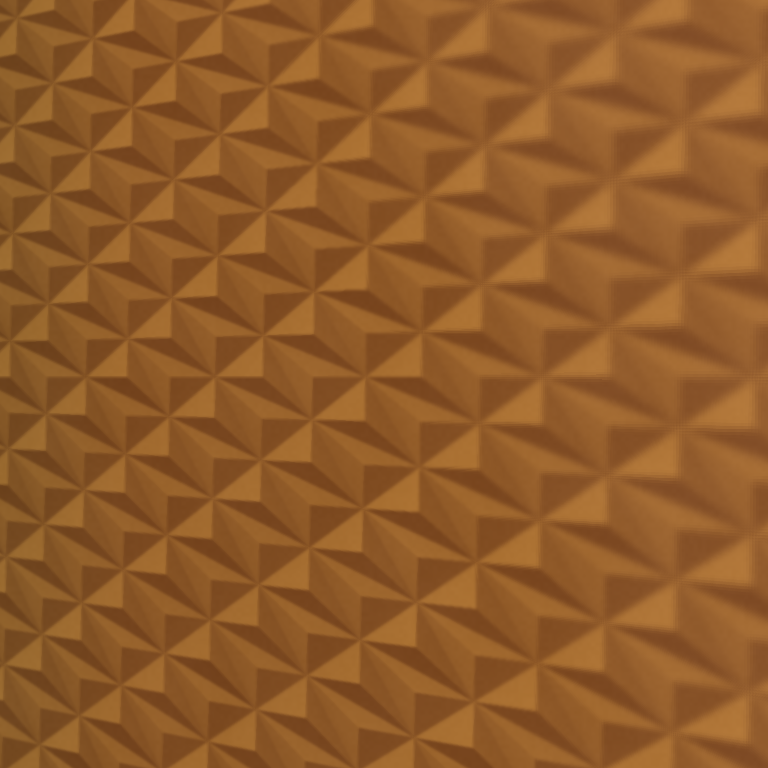
This pattern is drawn by a Shadertoy shader. Its source:

```glsl
// Bronze relief panel of three-sided pyramids on a triangular lattice, receding to the left.

float hash(vec2 p) {
    vec3 q = fract(p.xyx * vec3(0.1031, 0.1030, 0.0973));
    q += dot(q, q.yzx + 33.33);
    return fract((q.x + q.y) * q.z);
}

float valueNoise(vec2 p) {
    vec2 i = floor(p), f = fract(p);
    f = f * f * (3.0 - 2.0 * f);
    return mix(mix(hash(i), hash(i + vec2(1, 0)), f.x),
               mix(hash(i + vec2(0, 1)), hash(i + vec2(1, 1)), f.x), f.y);
}

// Canvas point to lattice coordinates; the columns are the two lattice steps and the origin
vec2 toLattice(vec2 uv) {
    mat3 view = mat3(0.0587,  0.0431, -0.0275,
                     0.0553, -0.1281, -0.0275,
                     0.4760,  0.5090,  1.0);
    vec3 q = inverse(view) * vec3(uv, 1.0);
    return q.xy / q.z;
}

// Brightness of the pyramid face under a lattice point
float facetShade(vec2 p) {
    vec2 cell = floor(p), f = fract(p);
    bool upper = f.x > f.y;

    // Barycentric weights: the smallest one names the face
    vec3 bary = upper ? vec3(1.0 - f.x, f.x - f.y, f.y)
                      : vec3(1.0 - f.y, f.y - f.x, f.x);
    vec3 tone  = upper ? vec3(0.33, 0.08, 0.84) : vec3(0.20, 0.65, 0.46);
    vec3 slope = upper ? vec3(0.25, -0.12, 0.20) : vec3(-0.15, 0.20, 0.25);

    float height = min(bary.x, min(bary.y, bary.z));
    int face = height == bary.x ? 0 : height == bary.y ? 1 : 2;
    float variation = hash(cell + float(face) * 17.0 + (upper ? 71.0 : 113.0)) - 0.5;

    // Worn valleys pull toward a middle tone
    float wear = 0.25 * (1.0 - smoothstep(0.0, 0.035, height));
    return mix(tone[face] + slope[face] * height + 0.05 * variation, 0.45, wear);
}

void mainImage(out vec4 fragColor, in vec2 fragCoord) {
    vec2 uv = fragCoord / iResolution.xy;

    // Gaussian defocus, wider toward the near upper right
    float radius = mix(0.0030, 0.0125, smoothstep(0.48, 1.0, 0.85 * uv.x + 0.3 * uv.y));
    float shade = 0.0, total = 0.0;
    for (int y = -3; y <= 3; y++) {
        for (int x = -3; x <= 3; x++) {
            vec2 offset = vec2(x, y) / 3.0;
            float weight = exp(-2.0 * dot(offset, offset));
            shade += weight * facetShade(toLattice(uv + radius * offset));
            total += weight;
        }
    }
    shade /= total;

    // Bronze ramp with uneven light and a pale haze at the upper right
    vec3 color = mix(vec3(0.465, 0.265, 0.115), vec3(0.70, 0.47, 0.21), shade);
    float near = smoothstep(0.0, 1.0, 0.75 * uv.x + 0.25 * uv.y);
    color *= mix(0.94, 1.05, near);
    color += vec3(0.005, 0.010, 0.025) * smoothstep(0.5, 1.0, near);
    color.r -= 0.025 * (1.0 - smoothstep(0.0, 0.2, uv.x));

    // Soft surface mottling
    color += 0.012 * (valueNoise(uv * 14.0) - 0.5) + 0.010 * (valueNoise(uv * 180.0) - 0.5);
    fragColor = vec4(color, 1.0);
}
```
